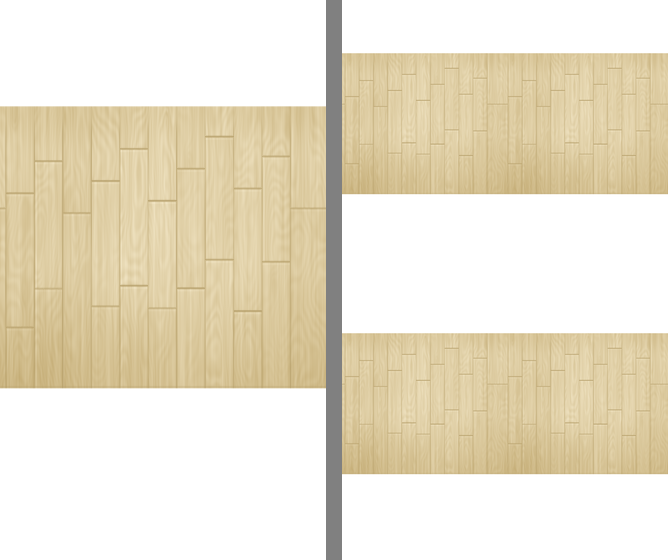
Left, the tile; right, the same tile 2 across and 2 down.
This texture is drawn by a WebGL 2 fragment shader. Its source:

```glsl
#version 300 es
precision highp float;

uniform vec2 u_resolution;
out vec4 fragColor;

const vec3 PAPER = vec3(1.0);
const vec3 WOOD_DARK = vec3(0.78, 0.69, 0.48);
const vec3 WOOD_LIGHT = vec3(0.90, 0.84, 0.69);
const vec3 GROOVE = vec3(0.70, 0.61, 0.40);

const float BAND_BOTTOM = 0.307;
const float BAND_TOP = 0.810;
const float LAST_PLANK = 10.0;     // the last plank takes the remaining width
const float PLANK_PITCH = 0.0873;
const float FIRST_SEAM = 0.018;
const float SEAM_HALF = 0.0019;    // canvas widths
const float JOINT_HALF = 0.0016;   // canvas heights
const float RING_CONTRAST = 0.13;
const float FIBRE_CONTRAST = 0.22;
const float STREAK_CONTRAST = 0.30;
const float TAU = 6.2831853;

float hash(float n) {
    return fract(sin(n * 12.9898 + 4.137) * 4375.85);
}

vec2 gradient(vec2 cell) {
    float angle = TAU * fract(sin(dot(cell, vec2(127.1, 311.7))) * 4375.85);
    return vec2(cos(angle), sin(angle));
}

// Gradient noise that wraps after a whole number of cells
float noise(vec2 p, vec2 period) {
    vec2 i = floor(p), f = p - i;
    vec2 a = mod(i, period), b = mod(i + 1.0, period);
    vec2 w = f * f * f * (f * (f * 6.0 - 15.0) + 10.0);
    float low = mix(dot(gradient(a), f),
                    dot(gradient(vec2(b.x, a.y)), f - vec2(1, 0)), w.x);
    float high = mix(dot(gradient(vec2(a.x, b.y)), f - vec2(0, 1)),
                     dot(gradient(b), f - 1.0), w.x);
    return mix(low, high, w.y);
}

float line(float dist, float halfWidth, float soft) {
    return 1.0 - smoothstep(halfWidth - soft, halfWidth + soft, abs(dist));
}

// Fibres, streaks, growth rings and knots inside one board
float grain(vec2 p, float width, float seed) {
    const vec2 wrap = vec2(64.0);
    float shift = 50.0 * hash(seed);
    float streak = noise(vec2(p.x * 75.0 + shift, p.y * 1.3 + shift), wrap);
    float fibre = noise(vec2(p.x * 190.0 + shift, p.y * 9.0 + shift), wrap);
    float arch = noise(vec2(p.x * 14.0 + shift, p.y * 5.0 + shift), wrap);
    float wobble = noise(vec2(p.x * 40.0, p.y * 28.0 + shift), wrap);

    vec2 knotAt = vec2(p.x - width * mix(0.3, 0.7, hash(seed + 3.0)),
                       fract(p.y * 4.0 + hash(seed + 5.0)) - 0.5);
    float knot = exp(-dot(knotAt * vec2(95.0, 9.0), knotAt * vec2(95.0, 9.0)));
    knot *= step(0.75, hash(seed + 7.0));

    float phase = p.x * 45.0 + arch * 8.0 + wobble * 0.5 + knot * 1.6;
    float fade = 1.0 - smoothstep(0.25, 0.6, fwidth(phase));
    float rings = sin(TAU * phase) * fade * mix(0.25, 1.0, hash(seed + 9.0));
    return streak * STREAK_CONTRAST + fibre * FIBRE_CONTRAST
         + rings * RING_CONTRAST - knot * 0.22;
}

void main() {
    vec2 uv = gl_FragCoord.xy / u_resolution;
    vec2 px = 1.0 / u_resolution;
    float height = (uv.y - BAND_BOTTOM) / (BAND_TOP - BAND_BOTTOM);

    // Plank column
    float across = fract(uv.x - FIRST_SEAM);
    float id = min(floor(across / PLANK_PITCH), LAST_PLANK);
    float width = id < LAST_PLANK ? PLANK_PITCH : 1.0 - LAST_PLANK * PLANK_PITCH;
    float x = across - id * PLANK_PITCH;

    // Staggered cross joints split the column into boards
    float row = 0.0, joint = 0.0, jointGlow = 0.0;
    float drop = 0.05 + 0.15 * fract(0.7 + id * 0.618);
    for (int k = 0; k < 2; k++) {
        float above = uv.y - (BAND_TOP - drop);
        float present = step(drop, 0.40);
        float depth = mix(0.6, 1.0, hash(id * 3.0 + float(k)));
        row += present * step(above, 0.0);
        joint += present * depth * line(above, JOINT_HALF, px.y * 0.8);
        jointGlow += present * depth * line(above + 0.0042, 0.0012, px.y);
        drop += mix(0.18, 0.25, hash(id + 21.0));
    }

    // Broad light over the wall
    float tone = 0.82 + 0.10 * cos(TAU * (uv.x - 0.56));
    tone -= 0.45 * (1.0 - smoothstep(0.0, 0.42, height));
    tone -= 0.20 * smoothstep(0.8, 1.0, height);
    tone += 0.20 * noise(uv * vec2(4.0, 6.0), vec2(4.0, 6.0));

    // Board figure
    float seed = id + row * 17.0 + 1.0;
    tone += 0.12 * (hash(seed + 40.0) - 0.5) + grain(vec2(x, uv.y), width, seed);

    // Long seams: soft bevel, dark core, lit edge
    float seamId = x < width * 0.5 ? id : mod(id + 1.0, LAST_PLANK + 1.0);
    float edge = min(x, width - x);
    float fadeIn = 1.0 - smoothstep(0.90, 0.97, height);
    float wear = noise(vec2(seamId * 3.0 + 0.5, uv.y * 9.0), vec2(64.0, 9.0));
    float seam = line(edge, SEAM_HALF, px.x * 0.8);
    seam *= clamp(0.55 + 0.3 * hash(seamId + 60.0) + 0.5 * wear, 0.2, 0.9);
    seam *= mix(0.3, 1.0, fadeIn);
    float litEdge = line(x - 0.0058, 0.0016, px.x) * smoothstep(0.25, 0.9, hash(seed + 70.0));
    tone -= 0.16 * exp(-edge * 180.0);
    tone += fadeIn * 0.5 * litEdge + 0.22 * jointGlow;

    vec3 wood = mix(WOOD_DARK, WOOD_LIGHT, clamp(tone, -0.15, 1.4));
    wood = mix(wood, GROOVE, max(seam * 0.75, joint * 0.8));

    // Wall outline with a soft lower lip
    wood = mix(wood, GROOVE, 0.35 * line(uv.y - BAND_BOTTOM - 0.002, 0.0015, px.y));
    float lower = smoothstep(-1.2 * px.y, 0.8 * px.y, uv.y - BAND_BOTTOM);
    float upper = 1.0 - smoothstep(-0.6 * px.y, 0.6 * px.y, uv.y - BAND_TOP);
    fragColor = vec4(mix(PAPER, wood, lower * upper), 1.0);
}
```
